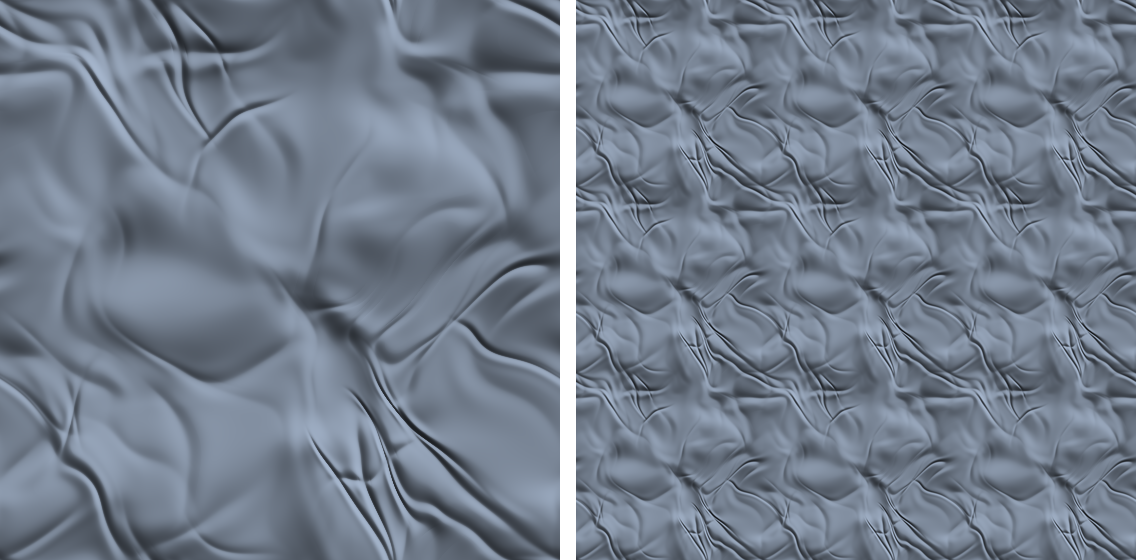
Left, the tile; right, the same tile 3 across and 3 down.
A Shadertoy shader for this texture:

```glsl
// Crumpled blue-grey satin: soft swells crossed by sharp, fading folds; tiles on all sides.

#define SWELL_CELLS 4.0     // broad undulations across the canvas
#define SWELL_HEIGHT 0.24
#define RIPPLE_SHARE 0.36   // strength of the smaller undulations
#define WARP 0.14           // how far the cloth is swirled
#define FOLD_LAYERS 5
#define FOLD_WIDTH 0.017
#define FOLD_DEPTH 0.085
#define LIGHT_DIR vec2(0.50, 0.866)
#define SLOPE_STEP 0.0016   // also sets the softness of the creases
#define MID_TONE 0.495
#define HOLLOW_SHADE 0.30
#define SATIN_TINT vec3(0.91, 1.0, 1.125)

// Integer hash giving a gradient in [-1, 1]^2
vec2 hashGradient(vec2 cell, uint seed) {
    uvec2 v = uvec2(cell) + uvec2(seed * 977u, seed * 463u);
    v = v * 1664525u + 1013904223u;
    v.x += v.y * 1664525u;
    v.y += v.x * 1664525u;
    v ^= v >> 16u;
    v.x += v.y * 1664525u;
    v.y += v.x * 1664525u;
    v ^= v >> 16u;
    return vec2(v & 65535u) / 32767.5 - 1.0;
}

vec2 wrapCell(vec2 cell, vec2 cells) {
    return floor(mod(cell + 0.5, cells));
}

// Gradient noise that repeats once per unit of uv
float noise(vec2 uv, vec2 cells, uint seed) {
    vec2 p = uv * cells;
    vec2 i = floor(p);
    vec2 f = p - i;
    vec2 u = f * f * f * (f * (f * 6.0 - 15.0) + 10.0);
    vec2 ex = vec2(1.0, 0.0);
    vec2 ey = vec2(0.0, 1.0);
    float a = dot(hashGradient(wrapCell(i, cells), seed), f);
    float b = dot(hashGradient(wrapCell(i + ex, cells), seed), f - ex);
    float c = dot(hashGradient(wrapCell(i + ey, cells), seed), f - ey);
    float d = dot(hashGradient(wrapCell(i + 1.0, cells), seed), f - 1.0);
    return 1.25 * mix(mix(a, b, u.x), mix(c, d, u.x), u.y);
}

vec2 swirl(vec2 uv, float cells, uint seed) {
    return vec2(noise(uv, vec2(cells), seed), noise(uv, vec2(cells), seed + 1u));
}

// A crease with a faint parallel ripple, running along a noise contour
float fold(vec2 uv, int layer) {
    float k = float(layer);
    uint seed = 20u + uint(layer) * 5u;
    // Whole-number shear turns the folds diagonal and keeps the tiling
    vec2 sheared = vec2(uv.x + (1.0 - mod(k, 3.0)) * uv.y, uv.y);
    vec2 cells = vec2(4.0, 2.0 + mod(k, 2.0));
    float across = noise(sheared, cells, seed) / (cells.x * FOLD_WIDTH);
    float r = sqrt(across * across + 0.07);
    float presence = smoothstep(-0.15, 0.35, noise(uv, vec2(3.0), seed + 1u));
    return presence * exp(-r) * cos(1.5 * r);
}

float clothHeight(vec2 uv) {
    vec2 q = uv + WARP * swirl(uv, 3.0, 1u);
    q += 0.45 * WARP * swirl(q, 6.0, 4u);
    float h = SWELL_HEIGHT * noise(q, vec2(SWELL_CELLS), 8u);
    h += RIPPLE_SHARE * SWELL_HEIGHT * noise(q, vec2(2.0 * SWELL_CELLS), 9u);

    // Later folds die out where they meet earlier ones
    float room = 1.0;
    for (int layer = 0; layer < FOLD_LAYERS; layer++) {
        float crease = room * fold(q, layer);
        h -= FOLD_DEPTH * crease;
        room *= 1.0 - clamp(1.2 * crease, 0.0, 1.0);
    }
    return h;
}

// Highlights saturate early, shadows reach deeper
float satinTone(float slope) {
    float highlight = 0.20 * (1.0 - exp(-0.42 * max(slope, 0.0)));
    float shadow = 0.36 * (1.0 - exp(0.30 * min(slope, 0.0)));
    return MID_TONE + highlight - shadow;
}

void mainImage(out vec4 fragColor, in vec2 fragCoord) {
    vec2 uv = fragCoord / iResolution.xy;

    // Slope facing the light
    vec2 offset = SLOPE_STEP * LIGHT_DIR;
    float behind = clothHeight(uv - offset);
    float ahead = clothHeight(uv + offset);
    float slope = (behind - ahead) / (2.0 * SLOPE_STEP);

    float tone = satinTone(slope) + HOLLOW_SHADE * 0.5 * (behind + ahead);
    fragColor = vec4(clamp(tone, 0.12, 0.75) * SATIN_TINT, 1.0);
}
```
